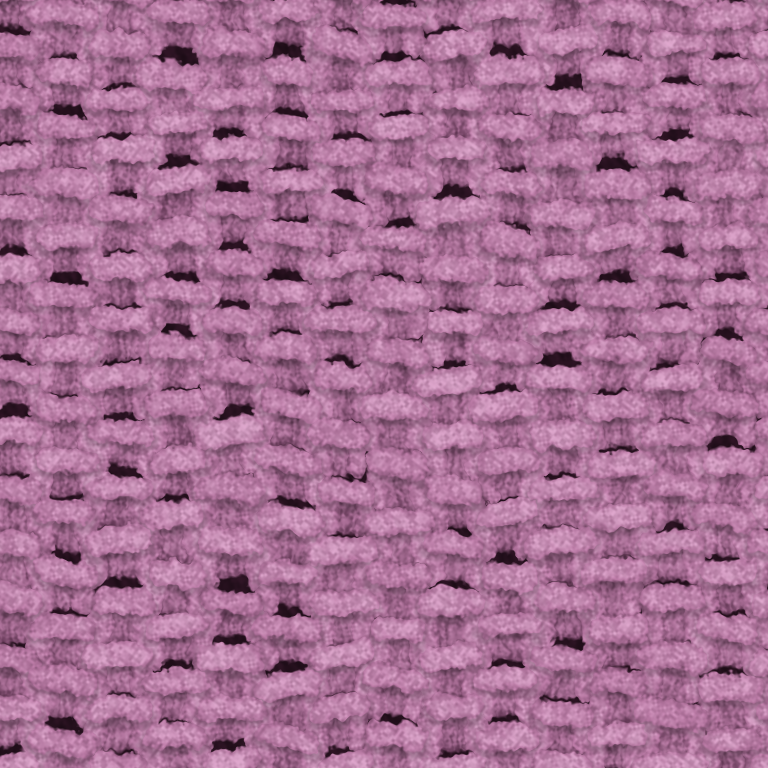
Give the GLSL for this texture, as a WebGL 2 fragment shader.

```glsl
#version 300 es
precision highp float;
// Plush chenille knit: staggered columns of short fuzzy bars, with thick side
// legs and recessed strands below them and small dark gaps showing through.
// Each layer is the nearest rounded strand, shaded softly and roughened by noise.
uniform vec2 u_resolution;
out vec4 fragColor;

float hash(vec2 p) {
  vec3 q = fract(p.xyx * vec3(0.1031, 0.1030, 0.0973));
  q += dot(q, q.yzx + 33.33);
  return fract((q.x + q.y) * q.z);
}

float noise(vec2 p) {
  vec2 i = floor(p), f = fract(p);
  f = f * f * (3.0 - 2.0 * f);
  return mix(mix(hash(i), hash(i + vec2(1, 0)), f.x),
             mix(hash(i + vec2(0, 1)), hash(i + vec2(1, 1)), f.x), f.y);
}

// Distance to a rounded strand: 0 on its axis, 1 on its edge
float strand(vec2 p, vec2 a, vec2 b, float radius) {
  vec2 axis = b - a;
  float t = clamp(dot(p - a, axis) / dot(axis, axis), 0.0, 1.0);
  return length(p - a - axis * t) / radius;
}

// Keeps the nearest strand together with its random tone
vec2 nearest(vec2 best, float d, float tone) {
  return d < best.x ? vec2(d, tone) : best;
}

// Pile colour: a flat crown that falls off only near the edge
vec3 plush(float d, float light) {
  const vec3 plum = vec3(0.43, 0.24, 0.37);
  const vec3 pink = vec3(0.71, 0.465, 0.63);
  const vec3 pale = vec3(0.82, 0.615, 0.755);
  light += 0.64 - 0.30 * smoothstep(0.35, 1.05, d);
  vec3 c = mix(plum, pink, smoothstep(0.0, 0.72, light));
  return mix(c, pale, smoothstep(0.58, 1.12, light));
}

float cover(float d, float edge) {
  return 1.0 - smoothstep(1.0 - edge, 1.0 + edge, d);
}

void main() {
  vec2 uv = gl_FragCoord.xy / u_resolution;
  vec2 p = uv * vec2(13.9, 13.8) - vec2(0.19, 0.03);

  // Pile grain on turned grids, then slow sag of the rows and ragged outlines
  vec2 turned = mat2(0.8, 0.6, -0.6, 0.8) * p + 90.0;
  float fine = noise(turned * 19.0);
  float tuft = noise(turned.yx * 9.0 + p * 3.0);
  float clump = noise(turned * 4.0 + 35.0);
  float grain = 0.45 * fine + 0.3 * tuft + 0.35 * clump - 0.55;
  p += 0.18 * (vec2(noise(p * 0.9 + 30.0), noise(p * 0.9 + 90.0)) - 0.5);
  p += 0.10 * (vec2(noise(p * 5.0 + 60.0), noise(p * 5.0 + 130.0)) - 0.5);
  p += 0.07 * (vec2(noise(turned * 15.0), noise(turned * 15.0 + 77.0)) - 0.5);

  vec2 bar = vec2(9.0, 0.0), leg = bar, core = bar;
  float shadow = 9.0;
  for (int i = -1; i <= 1; i++) {
    for (int j = -1; j <= 1; j++) {
      float column = floor(p.x + 0.5) + float(i);
      float stagger = 0.5 * mod(column, 2.0);
      float row = floor(p.y - stagger + 0.5) + float(j);
      vec2 id = vec2(column, row) + 40.0;
      float h1 = hash(id), h2 = hash(id + 57.0), h3 = hash(id + 113.0);
      float tight = hash(vec2(column + 60.0, 7.0));
      vec2 q = p - vec2(column, row + stagger);
      q += 0.10 * (vec2(h2, h3) - 0.5);

      // Front bar: nearly level, with slightly drooping ends
      vec2 bent = q + vec2(0.0, 0.12 * q.x * q.x - 0.01);
      vec2 tip = vec2(0.31 + 0.09 * h2, 0.11 * (h1 - 0.6));
      float radius = 0.205 + 0.035 * h3;
      bar = nearest(bar, strand(bent, -tip, tip, radius), h1);
      shadow = min(shadow, strand(bent + vec2(0.0, 0.07), -tip, tip, radius));

      // Thick legs run from both bar ends down behind the neighbouring bars
      for (float side = -1.0; side <= 1.0; side += 2.0) {
        float lean = hash(id + 31.0 * side + 200.0);
        vec2 top = vec2(side * (0.36 + 0.08 * h1), -0.04);
        vec2 foot = vec2(side * (0.37 + 0.18 * lean - 0.06 * tight), -0.60);
        leg = nearest(leg, strand(q, top, foot, 0.19 + 0.05 * lean), lean);
      }

      // Recessed strand: a blunt, broad tab stopping short of the bar below
      float bottom = -0.58 - 0.22 * h3 - 0.04 * tight;
      float tab = max(abs(q.x) / 0.34, 1.0 + (bottom - q.y) / 0.3);
      core = nearest(core, q.y > 0.1 ? 9.0 : tab, h2);
    }
  }

  // Composite from the dark gaps up to the front bars
  float edge = 0.06 + 40.0 / u_resolution.y;
  float open = smoothstep(0.75, 1.6, shadow);
  vec3 color = vec3(0.14, 0.06, 0.11) * (0.8 + 0.5 * tuft);
  float ribs = 0.10 * sin(p.x * 42.0 + 3.0 * clump);
  vec3 layer = plush(core.x * 0.9, grain * 0.6 + ribs - 0.16 + 0.12 * core.y);
  layer *= mix(0.66, 0.94, open);
  color = mix(color, layer, cover(core.x, edge));
  layer = plush(leg.x, grain * 0.7 + 0.08 + 0.10 * leg.y);
  layer *= mix(0.78, 1.0, open);
  color = mix(color, layer, cover(leg.x, edge));
  layer = plush(bar.x * 0.95, grain * 0.6 + 0.13 + 0.14 * bar.y);
  color = mix(color, layer, cover(bar.x, edge));

  // Fine fibre speckle
  color *= 1.0 + 0.14 * (fine - 0.5);
  fragColor = vec4(color, 1.0);
}
```
